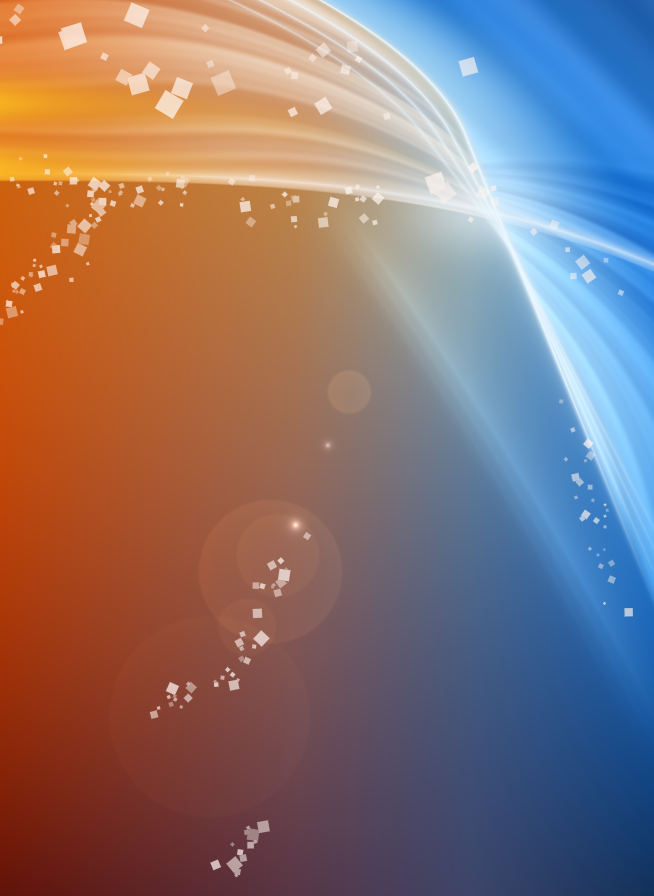
This background is drawn by a WebGL 1 fragment shader. Its source:

```glsl
precision highp float;
// Warm to cool backdrop with a fan of glowing ribbons bending into a blue arch.
// Blended colour columns form the base, noise on bent coordinates the ribbons and rays;
// hashed squares, thin light lines and soft lens discs lie on top.

uniform vec2 u_resolution;

float hash(float n) {
  return fract(sin(n * 127.1) * 43758.5);
}

float noise(float x) {
  float i = floor(x);
  return mix(hash(i), hash(i + 1.), smoothstep(0., 1., x - i));
}

// Quadratic blend through colours at heights 0, 0.4 and 0.8
vec3 column(float y, vec3 low, vec3 middle, vec3 high) {
  float t = min(y / .4, 2.);
  return low * (t - 1.) * (t - 2.) * .5 + middle * t * (2. - t) + high * t * (t - 1.) * .5;
}

vec3 backdrop(vec2 p) {
  float u = p.x / .73;
  vec3 orange = column(p.y, vec3(.38, .07, .03), vec3(.72, .25, .03), vec3(.80, .38, .06));
  vec3 sand = column(p.y, vec3(.34, .21, .27), vec3(.56, .38, .33), vec3(.74, .52, .28));
  vec3 slate = column(p.y, vec3(.24, .27, .41), vec3(.33, .43, .56), vec3(.64, .74, .74));
  vec3 blue = column(p.y, vec3(.07, .19, .35), vec3(.10, .42, .76), vec3(.25, .62, .92));
  vec3 color = mix(orange, sand, min(u / .45, 1.));
  color = mix(color, slate, clamp((u - .45) / .27, 0., 1.));
  return mix(color, blue, clamp((u - .72) / .28, 0., 1.));
}

// Horizontal position of the arch at a given height
float archX(float y) {
  float bend = max(y - .85, 0.);
  return .738 - .405 * (y - .31) - 4.5 * bend * bend;
}

// Tilted squares scattered around the segment from a to b
float squares(vec2 p, vec2 a, vec2 b, float spread, float size, float count) {
  float soft = .7 / u_resolution.y, cover = 0.;
  for (int i = 0; i < 60; i++) {
    if (float(i) >= count) break;
    float id = float(i) * 7.3 + count;
    vec2 jitter = vec2(hash(id + 1.7) + hash(id + 4.1), hash(id + 2.9) + hash(id + 5.3)) - 1.;
    vec2 d = p - mix(a, b, hash(id)) - spread * jitter;
    float angle = 6.28 * hash(id + 3.3), pick = hash(id + 6.1);
    d = abs(mat2(cos(angle), sin(angle), -sin(angle), cos(angle)) * d);
    float edge = max(d.x, d.y) - size * mix(.25, 1., pick * pick);
    cover = max(cover, (1. - smoothstep(-soft, soft, edge)) * mix(.35, .75, hash(id + .9)));
  }
  return cover;
}

// Lens disc with a slightly brighter rim
float disc(vec2 p, float x, float y, float radius) {
  float d = length(p - vec2(x, y)) - radius;
  return (1. - smoothstep(-.002, .002, d)) * (.6 + .4 * exp(min(d, 0.) * 60.));
}

void main() {
  vec2 p = gl_FragCoord.xy / u_resolution * vec2(.73, 1.);
  float px = 1. / u_resolution.y;
  vec3 color = backdrop(p);

  // Pale veils falling below the ribbons
  for (int i = 0; i < 3; i++) {
    float k = float(i), drop = .75 - p.y;
    float d = p.x - .395 + .015 * k - .72 * drop + .2 * drop * drop;
    float veil = exp(-abs(d) / (d > 0. ? .045 : .009));
    veil *= smoothstep(.08, .4, p.y) * (1. - smoothstep(.66, .8, p.y));
    color += vec3(.06, .085, .09) * veil * (1. - .25 * k);
  }

  // Blue field and curved rays outside the arch
  float outward = p.x - archX(p.y), high = smoothstep(.74, .86, p.y);
  vec3 glow = mix(vec3(.22, .58, .9), vec3(.6, .81, .96), smoothstep(.3, .62, p.y));
  vec3 sky = mix(glow, vec3(.15, .51, .88), smoothstep(0., .17, outward));
  sky = mix(sky, vec3(.11, .35, .64), smoothstep(.74, 1.04, p.y + (p.x - .73) * .8));
  vec2 fan = p - vec2(.44, .8);
  float bent = atan(fan.y, fan.x) + .9 * length(fan);
  float rays = .6 * noise(bent * 13. + 3.) + .4 * noise(bent * 42.);
  float drift = noise((p.y + .5 * p.x + .4 * p.x * p.x) * 24.);
  sky += vec3(.3, .36, .3) * (rays - .42) * (1. - high) * smoothstep(.2, .5, p.y);
  sky += .16 * (drift - .3) * high;
  color = mix(color, sky, smoothstep(-.006, .008, outward));

  // Ribbon fan, narrowing from the left side to the crossing
  float above = p.y - .798 + .26 * p.x * p.x * p.x;
  float s = above / (.3 * sqrt(max(1. - p.x * p.x / .314, .03)));
  float warp = s + .035 * sin(p.x * 9. + s * 5.);
  float stripe = smoothstep(.1, .9, .5 * noise(warp * 11. + 2.) + .5 * noise(warp * 31.));
  float gold = exp(-p.x * 5.5) * (exp(-pow(abs(s - .29) / .09, 2.)) + exp(-pow(abs(s - .05) / .09, 2.)));
  float pale = smoothstep(-.04, .32, p.x);
  vec3 dark = mix(vec3(.84, .36, .1), vec3(.81, .57, .41), pale);
  dark = mix(dark, vec3(.66, .71, .75), smoothstep(.3, .5, p.x));
  vec3 light = mix(vec3(.95, .62, .32), vec3(.97, .92, .86), pale);
  vec3 ribbon = mix(mix(dark, light, stripe), vec3(1., .77, .14), min(gold, 1.) * .85);
  float inside = smoothstep(-px, 2. * px, above) * (1. - smoothstep(-.03, .012, outward));
  color = mix(color, ribbon, inside * .95);

  // Bright lower ribbon edge and the crossing glow
  vec3 rim = mix(vec3(1., .72, .15), vec3(1.), smoothstep(0., .3, p.x));
  color = mix(color, rim, .65 * exp(-abs(above - .008) / .007) * smoothstep(-px, px, above));
  vec2 crossing = (p - vec2(.53, .765)) / vec2(.075, .045);
  color = mix(color, vec3(.94, .97, 1.), .5 * exp(-dot(crossing, crossing)));

  // Thin light lines crossing along the arch
  for (int i = 0; i < 4; i++) {
    float k = float(i), rise = p.y - .72;
    float d = abs(outward + k * rise * (rise > 0. ? .12 : .035));
    float line = exp(-d / (.0022 + .003 * max(rise, 0.))) + .2 * exp(-d / .012);
    line *= smoothstep(.28, .65, p.y) * (.9 - .13 * k);
    color = mix(color, vec3(.92, .97, 1.), min(line, 1.));
  }

  // Lens discs and two small sparks
  float flare = disc(p, .302, .362, .08) + .7 * disc(p, .31, .38, .046) + .4 * disc(p, .234, .2, .112);
  flare += .7 * disc(p, .276, .3, .032) + 1.5 * disc(p, .39, .5625, .024);
  color += vec3(.045, .032, .015) * flare;
  color += .4 * exp(-length(p - vec2(.366, .503)) / .0025) + .6 * exp(-length(p - vec2(.33, .414)) / .004);

  // Scattered squares: ribbons, lower edge, arch and trailing groups
  float bits = squares(p, vec2(0., .97), vec2(.51, .88), .07, .012, 28.);
  bits = max(bits, squares(p, vec2(0., .8), vec2(.42, .77), .035, .006, 60.));
  bits = max(bits, squares(p, vec2(.13, .78), vec2(0., .65), .035, .006, 45.));
  bits = max(bits, squares(p, vec2(.48, .79), vec2(.71, .7), .05, .01, 16.));
  bits = max(bits, squares(p, vec2(.625, .55), vec2(.695, .31), .025, .005, 27.));
  bits = max(bits, squares(p, vec2(.33, .41), vec2(.27, .27), .018, .007, 20.));
  bits = max(bits, squares(p, vec2(.26, .245), vec2(.165, .21), .016, .006, 18.));
  bits = max(bits, squares(p, vec2(.295, .095), vec2(.25, .02), .018, .007, 13.));
  gl_FragColor = vec4(mix(color, vec3(1., .96, .94), bits), 1.);
}
```
